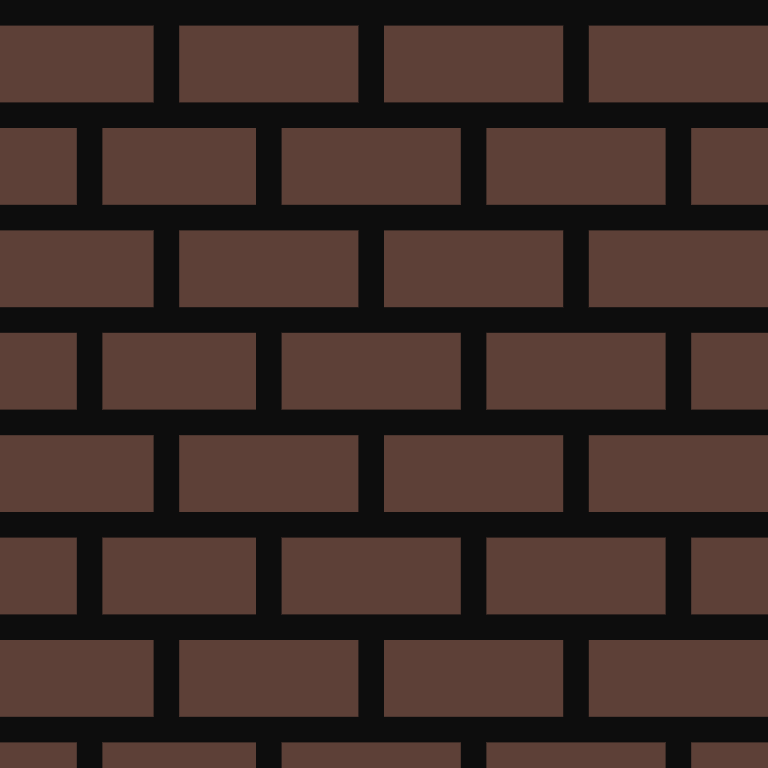
This texture is drawn by a Shadertoy shader. Its source:

```glsl
// Flat brick wall in running bond: brown bricks between wide dark joints.
// The canvas is a grid of 30 units; each pixel measures its distance to the
// nearest bed joint and head joint, with edges smoothed over one pixel.

const vec3 BRICK_COLOR = vec3(0.365, 0.251, 0.216);
const vec3 MORTAR_COLOR = vec3(0.051);

const float GRID_UNITS = 30.0;         // units across the canvas
const vec2 PITCH = vec2(8.0, 4.0);     // brick plus joint, in units
const float JOINT_WIDTH = 1.0;
const float EVEN_JOINT = 6.5;          // head joint centre in even courses
const float ODD_JOINT = 2.5;           // head joint centre in odd courses
const float SHORT_BRICK_START = 7.0;   // left of this, odd courses are shifted
const float SHORT_BRICK_SHIFT = 1.0;   // shortens one brick per odd course

// Distance from x to the nearest multiple of period.
float repeatDistance(float x, float period) {
    return abs(mod(x + 0.5 * period, period) - 0.5 * period);
}

// Joint coverage of a pixel at a distance from the joint centre.
float jointCoverage(float dist, float pixel) {
    return clamp((0.5 * JOINT_WIDTH - dist) / pixel + 0.5, 0.0, 1.0);
}

void mainImage(out vec4 fragColor, in vec2 fragCoord) {
    vec2 pixel = GRID_UNITS / iResolution.xy;
    vec2 p = fragCoord * pixel;

    // Courses are counted downward from the top joint.
    float depth = GRID_UNITS - p.y - 0.5 * JOINT_WIDTH;
    bool oddCourse = mod(floor(depth / PITCH.y), 2.0) > 0.5;

    // Odd courses are staggered, with a narrower brick near the left side.
    float x = p.x - (oddCourse ? ODD_JOINT : EVEN_JOINT);
    if (oddCourse && p.x < SHORT_BRICK_START) x -= SHORT_BRICK_SHIFT;

    float bedJoint = jointCoverage(repeatDistance(depth, PITCH.y), pixel.y);
    float headJoint = jointCoverage(repeatDistance(x, PITCH.x), pixel.x);

    vec3 color = mix(BRICK_COLOR, MORTAR_COLOR, max(bedJoint, headJoint));
    fragColor = vec4(color, 1.0);
}
```
